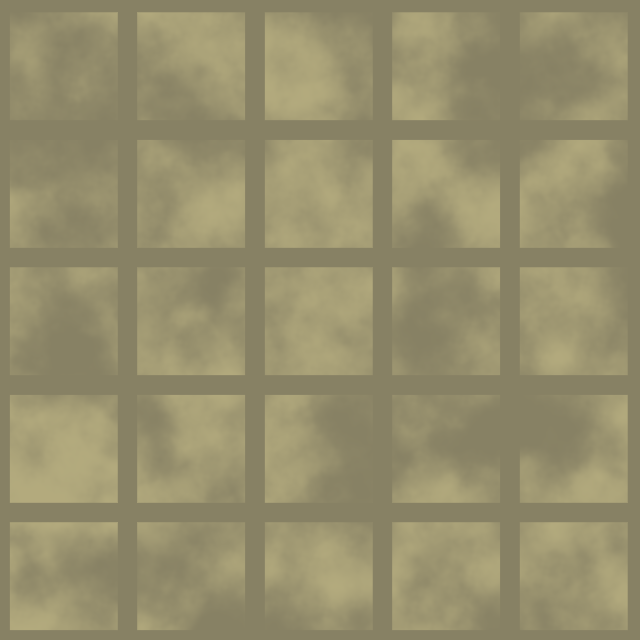
This pattern is drawn by a WebGL 1 fragment shader. Its source:

```glsl
precision highp float;

uniform vec2 u_resolution;

#define PERIOD 0.1992
#define TILE_HALF 0.4232
#define GROUT_COLOR vec3(0.530, 0.506, 0.392)
#define TILE_COLOR vec3(0.702, 0.668, 0.492)
#define STAIN_SCALE 9.0
#define STAIN_LOW 0.24
#define STAIN_HIGH 0.82

float hash(vec2 p) {
    vec3 q = fract(vec3(p.xyx) * 0.1031);
    q += dot(q, q.yzx + 33.33);
    return fract((q.x + q.y) * q.z);
}

float valueNoise(vec2 p) {
    vec2 cell = floor(p);
    vec2 f = fract(p);
    f = f * f * (3.0 - 2.0 * f);
    float bottom = mix(hash(cell), hash(cell + vec2(1.0, 0.0)), f.x);
    float top = mix(hash(cell + vec2(0.0, 1.0)), hash(cell + vec2(1.0)), f.x);
    return mix(bottom, top, f.y);
}

// Layered noise, normalised to 0..1
float fbm(vec2 p) {
    float sum = 0.0;
    float total = 0.0;
    float amplitude = 0.5;
    for (int octave = 0; octave < 5; octave++) {
        sum += amplitude * valueNoise(p);
        total += amplitude;
        amplitude *= 0.5;
        // Rotate each octave to hide the lattice
        p = mat2(1.6, 1.2, -1.2, 1.6) * p + 17.3;
    }
    return sum / total;
}

// Signed distance to a square of the given half width
float squareDistance(vec2 p, float halfWidth) {
    vec2 d = abs(p) - halfWidth;
    return length(max(d, 0.0)) + min(max(d.x, d.y), 0.0);
}

void main() {
    float size = min(u_resolution.x, u_resolution.y);
    vec2 uv = gl_FragCoord.xy / size;
    float pixel = 1.0 / size;

    // Square tiles with straight grout lines
    vec2 local = fract(uv / PERIOD) - 0.5;
    float edge = squareDistance(local, TILE_HALF) * PERIOD;
    float tile = 1.0 - smoothstep(-0.5 * pixel, 0.5 * pixel, edge);

    // Stains run on across neighbouring tiles and fade to the grout colour
    float clean = smoothstep(STAIN_LOW, STAIN_HIGH, fbm(uv * STAIN_SCALE + 40.0));

    gl_FragColor = vec4(mix(GROUT_COLOR, TILE_COLOR, clean * tile), 1.0);
}
```
